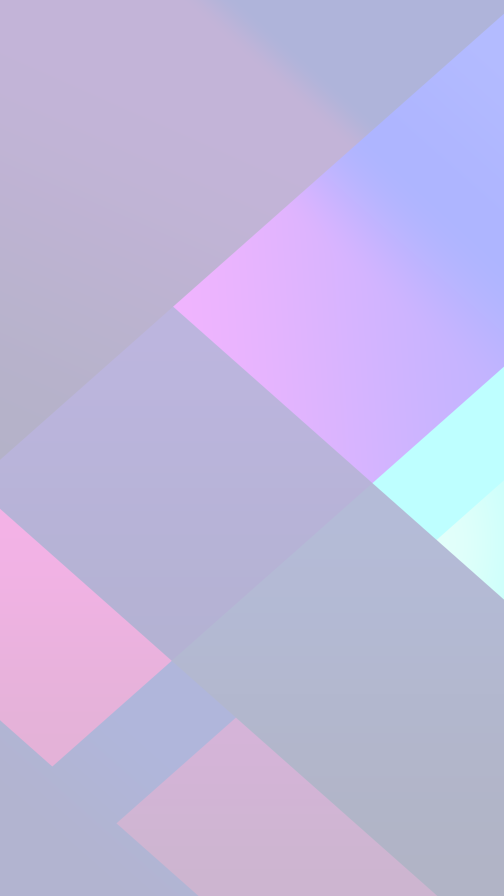
Write a Shadertoy shader that draws this background.

```glsl
// Pastel geometric wallpaper: a lattice of two crossing families of slanted
// lines cuts the canvas into panels, and each panel holds its own soft gradient.
// "fall" is constant along down-right lines, "rise" along up-right lines.

#define SLANT      0.498   // line slope in canvas units
#define RISE_HIGH  0.4867  // up-right lines
#define RISE_MID   0.0928
#define RISE_LOW  -0.0340
#define FALL_HIGH  0.8288  // down-right lines
#define FALL_MID   0.4322
#define FALL_LOW   0.1962
#define BLUE_EDGE  1.212   // soft blue fold in the upper right

// Colour from 0..255 channel values
vec3 rgb(float r, float g, float b) { return vec3(r, g, b) / 255.0; }

// Antialiased step across a slanted line
float above(float value, float line) {
    float halfWidth = 0.9 / iResolution.y;
    return smoothstep(-halfWidth, halfWidth, value - line);
}

// Large muted panel in the upper left, with a bluer corner
vec3 upperPanel(vec2 uv, float fall) {
    vec3 mauve = mix(rgb(180.0, 178.0, 200.0), rgb(195.0, 180.0, 216.0),
                     smoothstep(0.45, 1.0, uv.y + 0.25 * uv.x));
    float fold = smoothstep(BLUE_EDGE - 0.035, BLUE_EDGE + 0.025, fall);
    return mix(mauve, rgb(175.0, 180.0, 218.0), fold);
}

// Bright band: pink through violet to periwinkle
vec3 brightBand(vec2 uv, float fall) {
    vec3 pink = rgb(242.0, 180.0, 254.0);
    vec3 violet = rgb(192.0, 180.0, 255.0);
    vec3 blue = mix(rgb(174.0, 181.0, 255.0), rgb(179.0, 187.0, 255.0),
                    smoothstep(1.22, 1.45, fall));
    vec3 base = mix(pink, violet, smoothstep(0.25, 1.1, uv.x + 0.12 * (uv.y - 0.6)));
    return mix(base, blue, smoothstep(1.04, BLUE_EDGE, fall));
}

// Cyan wedge with a pale glow at the corner of its lower facet
vec3 cyanWedge(vec2 uv, float rise) {
    vec3 cyan = rgb(190.0, 255.0, 255.0);
    float glow = 1.0 - smoothstep(0.0, 0.2, distance(uv, vec2(0.875, 0.395)));
    vec3 facet = mix(rgb(200.0, 255.0, 251.0), rgb(226.0, 255.0, 250.0), glow);
    return mix(facet, cyan, above(rise, RISE_LOW));
}

void mainImage(out vec4 fragColor, in vec2 fragCoord) {
    vec2 uv = fragCoord / iResolution.xy;
    float rise = uv.y - SLANT * uv.x;
    float fall = uv.y + SLANT * uv.x;

    // Panel gradients
    vec3 lavender = mix(rgb(180.0, 178.0, 211.0), rgb(188.0, 181.0, 222.0),
                        smoothstep(0.25, 0.66, uv.y));
    vec3 slate = mix(rgb(177.0, 180.0, 198.0), rgb(180.0, 187.0, 215.0),
                     smoothstep(0.0, 0.45, uv.y));
    vec3 rose = mix(rgb(228.0, 178.0, 216.0), rgb(243.0, 178.0, 230.0),
                    smoothstep(0.15, 0.43, uv.y));
    vec3 dusty = mix(rgb(205.0, 181.0, 208.0), rgb(213.0, 180.0, 216.0),
                     smoothstep(0.0, 0.2, uv.y));
    vec3 blueGrey = mix(rgb(178.0, 180.0, 208.0), rgb(176.0, 182.0, 219.0),
                        smoothstep(0.0, 0.24, fall - 0.1));

    // Row masks along the up-right lines
    float overLow = above(rise, RISE_LOW);
    float overMid = above(rise, RISE_MID);
    float overHigh = above(rise, RISE_HIGH);

    // Columns from lower left to upper right
    vec3 lowColumn = mix(mix(dusty, blueGrey, overLow), rose, overMid);
    vec3 midColumn = mix(slate, lavender, overMid);
    vec3 highColumn = mix(cyanWedge(uv, rise), brightBand(uv, fall), overMid);

    // Assemble the columns, then cover with the upper panel
    vec3 color = mix(blueGrey, lowColumn, above(fall, FALL_LOW));
    color = mix(color, midColumn, above(fall, FALL_MID));
    color = mix(color, highColumn, above(fall, FALL_HIGH));
    color = mix(color, upperPanel(uv, fall), overHigh);

    fragColor = vec4(color, 1.0);
}
```
